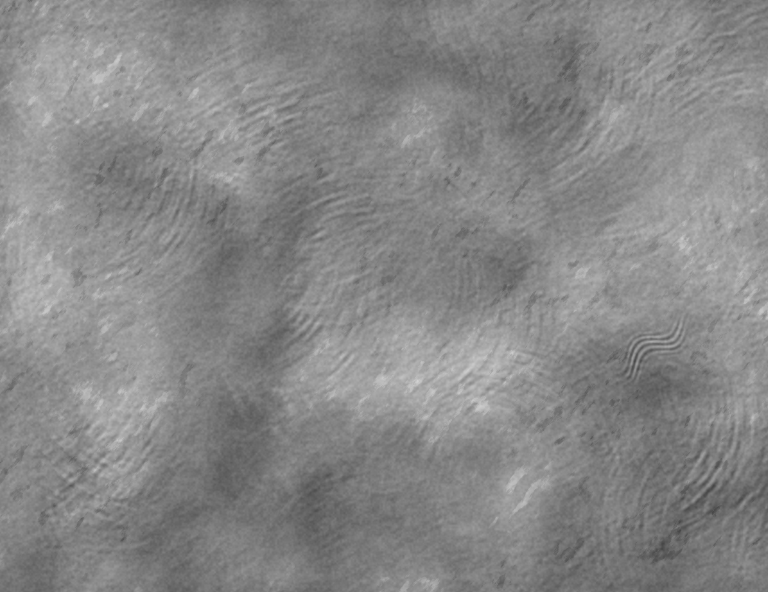
Give the GLSL for this texture, as a WebGL 2 fragment shader.

```glsl
#version 300 es
precision highp float;
// Grey hand-brushed plaster: cloudy tone from warped fractal noise, with
// scattered curved bristle dabs and a few wavy combed ridges as a height
// field, lit from the upper left, then fine grain and worn flecks.
uniform vec2 u_resolution;
out vec4 fragColor;

float hash(vec2 cell) {
  uvec2 q = uvec2(ivec2(cell)) * uvec2(1597u, 3812u + 1u);
  uint n = (q.x ^ (q.y << 7)) * 7477u + q.y;
  n = (n ^ (n >> 15)) * 73856093u;
  n = (n ^ (n >> 13)) * 19349663u;
  return float((n ^ (n >> 16)) & 65535u) / 65535.0;
}

float noise(vec2 p) {
  vec2 i = floor(p), f = fract(p);
  f = f * f * (3.0 - 2.0 * f);
  return mix(mix(hash(i), hash(i + vec2(1, 0)), f.x),
             mix(hash(i + vec2(0, 1)), hash(i + vec2(1, 1)), f.x), f.y);
}

mat2 rotation(float a) {
  return mat2(cos(a), -sin(a), sin(a), cos(a));
}

// Fractal noise, centred on zero
float fbm(vec2 p) {
  float sum = 0.0, amp = 0.5;
  for (int i = 0; i < 6; i++) {
    sum += amp * (noise(p) - 0.5);
    p = rotation(0.6) * p * 2.03 + 17.3;
    amp *= 0.54;
  }
  return sum;
}

// Paint thickness: overlapping dabs, one per grid cell
float paintHeight(vec2 p) {
  vec2 g = p * 5.0, cell = floor(g);
  float height = 0.0;
  for (int j = -1; j <= 1; j++)
  for (int i = -1; i <= 1; i++) {
    vec2 id = cell + vec2(i, j);
    float turn = hash(id + 71.0), kind = hash(id + 113.0);
    vec2 offset = g - id - vec2(hash(id), hash(id + 37.0));

    // Bristle streaks along a bent stroke
    vec2 d = rotation(0.2 + turn * 2.4) * offset;
    float mask = 1.0 - smoothstep(0.15, 1.0, length(d * vec2(1.0, 1.25)));
    d.y += (kind - 0.5) * 1.3 * d.x * d.x;
    float bristle = noise(d * vec2(5.0, 27.0) + id * 19.0) - 0.5;
    height += mask * bristle * (0.45 + 0.9 * hash(id + 151.0));

    // Occasional wavy combed ridges
    if (kind > 0.93) {
      vec2 w = rotation(0.2 + 0.5 * turn) * offset;
      w.y += 0.06 * sin(w.x * 12.0 + turn * 6.0);
      float comb = 1.0 - smoothstep(0.3, 1.0, length(w * vec2(2.0, 6.0)));
      height += 0.45 * comb * sin(w.y * 115.0 + 2.0 * noise(w * 6.0));
    }
  }
  // Gritty plaster surface
  height += 0.55 * (noise(rotation(0.5) * p * vec2(95.0, 140.0)) - 0.5);
  return height;
}

void main() {
  vec2 uv = gl_FragCoord.xy / u_resolution;
  vec2 p = gl_FragCoord.xy / u_resolution.y + 3.0;

  // Relief lighting
  float height = paintHeight(p);
  float relief = height - paintHeight(p + vec2(-0.0026, 0.0036));

  // Cloudy blotches, their edges dragged along the bristles
  vec2 warp = vec2(fbm(p * 3.0 + 40.0), fbm(p * 3.0 + 80.0));
  vec2 q = p + 0.22 * warp + 0.025 * height;
  float cloud = fbm(q * 4.2);
  float patches = fbm(rotation(0.7) * q * vec2(7.0, 10.0) + 60.0);
  float tone = 0.535 + 0.36 * cloud + 0.22 * patches;

  // Lighter upper right, darker foot and rim
  tone += 0.05 * smoothstep(0.55, 0.95, uv.x) * smoothstep(0.15, 0.7, uv.y);
  tone -= 0.03 * (1.0 - smoothstep(0.0, 0.35, uv.y));
  vec2 rim = min(uv, 1.0 - uv);
  tone -= 0.03 * (1.0 - smoothstep(0.0, 0.03, min(rim.x, rim.y)));

  // Brushwork is stronger in some regions than in others
  float rough = smoothstep(-0.15, 0.2, fbm(p * 3.5 + 120.0));
  tone += relief * mix(0.045, 0.12, rough) + 0.03 * height;

  // Pale scuffs on light patches, dark pits elsewhere
  float wear = fbm(rotation(0.9) * p * vec2(28.0, 60.0) + 9.0);
  tone += 0.10 * smoothstep(0.1, 0.28, wear) * smoothstep(0.0, 0.14, cloud + 0.5 * patches);
  tone -= 0.09 * smoothstep(0.16, 0.3, -wear) * rough;

  // Fine grain
  tone += 0.05 * (noise(p * 210.0) - 0.5) + 0.035 * (noise(p * 330.0 + 5.0) - 0.5);

  fragColor = vec4(vec3(clamp(tone, 0.0, 1.0)), 1.0);
}
```
